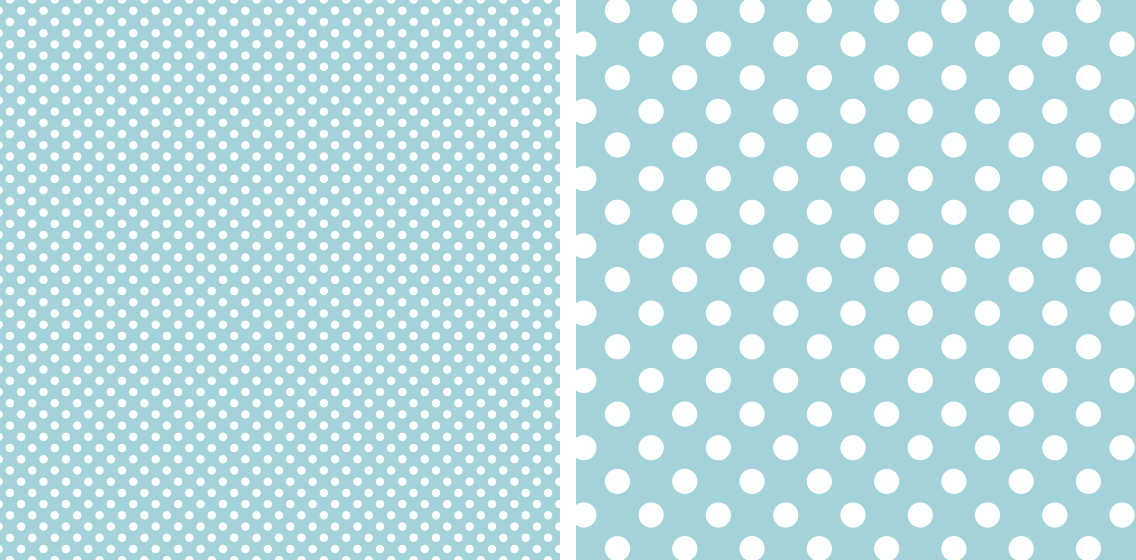
Left: the whole. Right: its middle third, enlarged.
Reproduce this pattern procedurally as a three.js fragment shader.

```glsl
varying vec2 vUv;

const vec3 PALE_TEAL = vec3(0.639, 0.824, 0.851);
const vec3 WHITE = vec3(0.996, 1.0, 1.0);
const float REPEATS = 24.97;
const float DOT_RADIUS = 0.187;
const vec2 DOT_OFFSET = vec2(0.455, 0.007);

// Distance to the nearest point of a unit square lattice
float latticeDistance(vec2 p) {
  return length(fract(p + 0.5) - 0.5);
}

// Two lattices half a cell apart give staggered rows
float staggeredDots(vec2 p, float radius) {
  return min(latticeDistance(p), latticeDistance(p + 0.5)) - radius;
}

// Coverage inside a shape, softened over the given width
float fillMask(float dist, float softness) {
  return 1.0 - smoothstep(-0.5 * softness, 0.5 * softness, dist);
}

void main() {
  vec2 cell = (vUv - 0.5) * REPEATS - DOT_OFFSET;
  float softness = 1.2 * max(fwidth(cell.x), fwidth(cell.y));
  float dots = fillMask(staggeredDots(cell, DOT_RADIUS), softness);
  gl_FragColor = vec4(mix(PALE_TEAL, WHITE, dots), 1.0);
}
```
